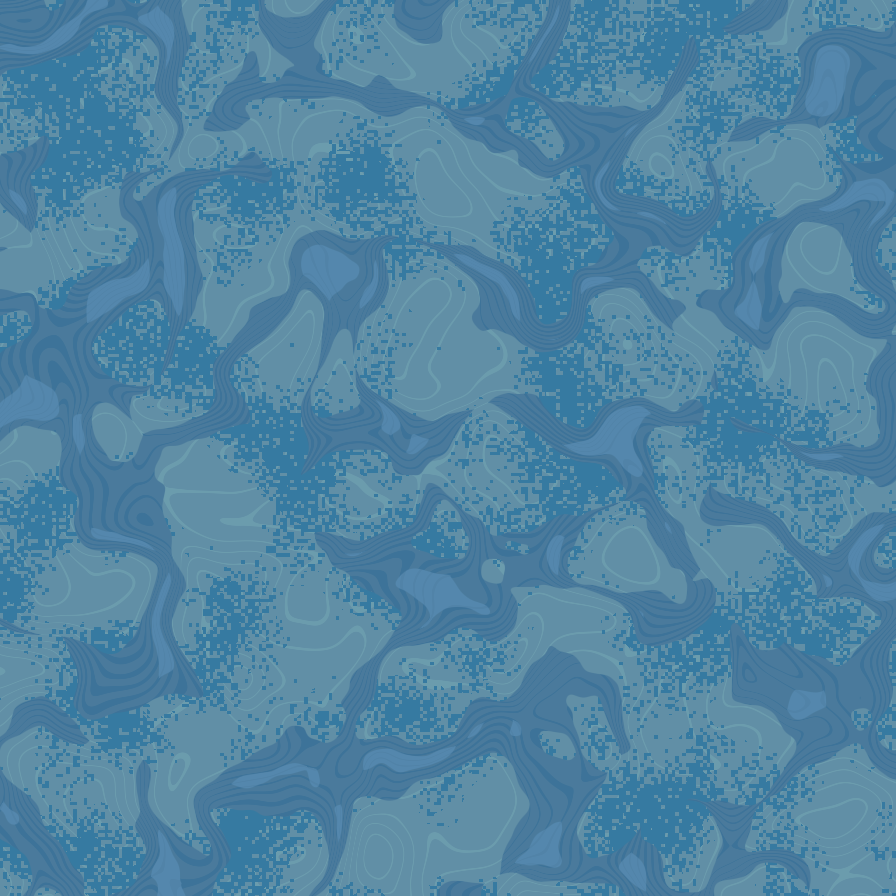
Write a Shadertoy shader that draws this texture.

```glsl
// Mottled blue camouflage: winding slate bands with pale blue cores lie over a
// grey-teal ground stippled with deep blue. Bands follow the zero lines of a
// warped gradient noise; a hashed grid makes the stipple, contours the fine lines.

const vec3 TEAL       = vec3(0.38, 0.56, 0.65);
const vec3 PALE_TEAL  = vec3(0.42, 0.61, 0.68);
const vec3 DEEP_BLUE  = vec3(0.21, 0.48, 0.63);
const vec3 SLATE      = vec3(0.29, 0.48, 0.61);
const vec3 DARK_SLATE = vec3(0.24, 0.45, 0.60);
const vec3 CORE_BLUE  = vec3(0.33, 0.53, 0.68);

const float GRAINS = 256.0;  // stipple cells across the canvas

// Integer hash of a lattice cell, two values in 0..1
vec2 hash2(vec2 cell, int seed) {
    uvec2 v = uvec2(ivec2(cell) + ivec2(seed * 131, seed * 57) + 4096);
    v = v * 1664525u + 1013904223u;
    v.x += v.y * 1664525u;
    v.y += v.x * 1664525u;
    v ^= v >> 16u;
    v.x += v.y * 1664525u;
    v.y += v.x * 1664525u;
    v ^= v >> 16u;
    return vec2(v & 65535u) / 65535.0;
}

// Slope of a random unit gradient at one lattice corner
float corner(vec2 cell, vec2 offset, int seed) {
    float angle = 6.2832 * hash2(cell, seed).x;
    return dot(vec2(cos(angle), sin(angle)), offset);
}

float gradientNoise(vec2 p, int seed) {
    vec2 i = floor(p), f = p - i;
    vec2 u = f * f * f * (f * (f * 6.0 - 15.0) + 10.0);
    vec2 e = vec2(1.0, 0.0);
    float low  = mix(corner(i, f, seed), corner(i + e, f - e, seed), u.x);
    float high = mix(corner(i + e.yx, f - e.yx, seed), corner(i + 1.0, f - 1.0, seed), u.x);
    return mix(low, high, u.y);
}

// Two rotated octaves, scaled to a spread of about one
float blobs(vec2 p, int seed) {
    mat2 turn = mat2(0.8, 0.6, -0.6, 0.8);
    float coarse = gradientNoise(p, seed);
    float fine = gradientNoise(turn * p * 1.7 + 3.4, seed + 1);
    return 4.0 * (coarse + 0.6 * fine);
}

// Antialiased mask of the region where a field is positive
float mask(float field) {
    float w = 0.6 * fwidth(field) + 1e-5;
    return smoothstep(-w, w, field);
}

// Antialiased contour lines at whole levels, filling a given share of the period
float contours(float level, float share) {
    float d = abs(fract(level) - 0.5);
    float w = 0.4 * fwidth(level) + 1e-5;
    return smoothstep(-w, w, d - 0.5 + 0.5 * share);
}

void mainImage(out vec4 fragColor, in vec2 fragCoord) {
    vec2 uv = fragCoord / iResolution.y;

    // Fields: band centre lines, band width and stipple density
    vec2 warp = vec2(blobs(uv * 8.0, 11), blobs(uv * 8.0, 23));
    vec2 p = uv + 0.011 * warp;
    float flow = blobs(p * 5.8, 3);
    float swell = blobs(p * 8.0, 37);
    float density = blobs(uv * 7.0, 51) + 0.3 * blobs(uv * 17.0, 61);
    float ragged = 0.07 * blobs(uv * 24.0, 83);
    float band = 0.44 + 0.38 * swell + ragged - abs(flow);

    // Ground: pale contours on teal, then square deep blue grains
    float stipple = 0.92 * smoothstep(-1.0, 2.0, density);
    float grain = step(hash2(floor(uv * GRAINS), 71).x, stipple);
    vec3 color = mix(TEAL, PALE_TEAL, contours(flow * 2.0, 0.1));
    color = mix(color, DEEP_BLUE, grain);

    // Bands: slate with fine dark lines along the flow
    float lineShare = clamp(0.27 + 0.12 * density, 0.08, 0.55);
    vec3 slate = mix(SLATE, DARK_SLATE, contours(flow * 5.0, lineShare));
    color = mix(color, slate, mask(band));

    // Cores: lens shapes where a band swells most, faintly lined
    vec3 core = mix(CORE_BLUE, SLATE, 0.3 * contours(flow * 5.0, 0.2));
    color = mix(color, core, mask(band - 0.72));

    fragColor = vec4(color, 1.0);
}
```
